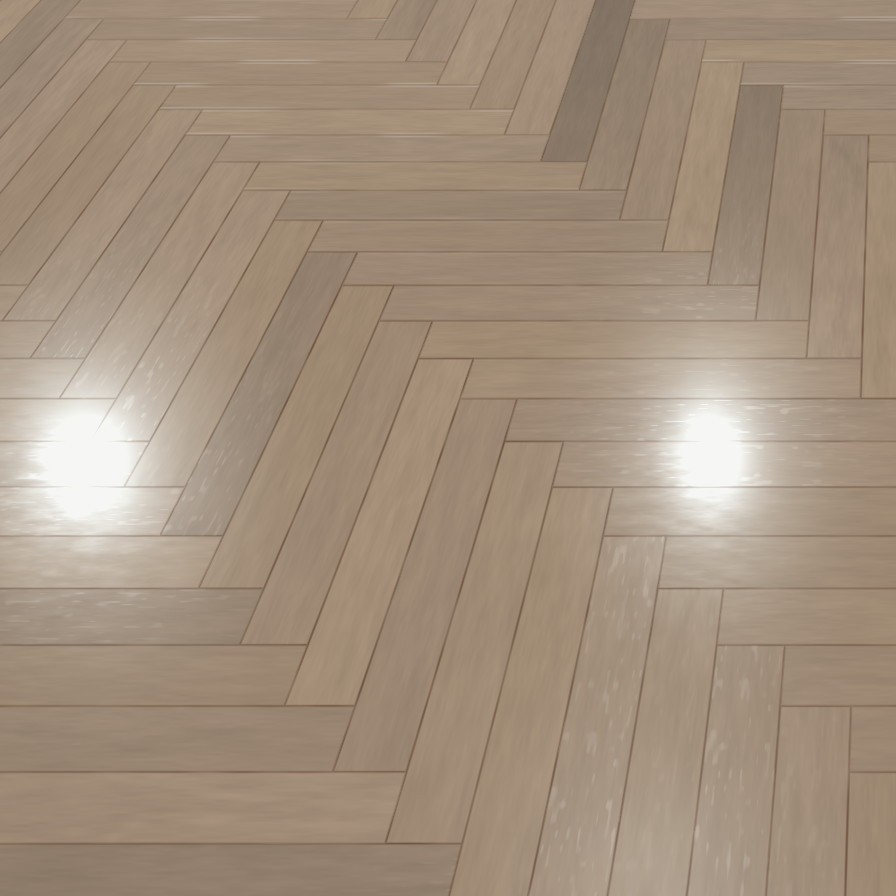
Reproduce this texture procedurally as a Shadertoy shader.

```glsl
// Glossy oak herringbone floor in perspective, with soft lamp reflections.

const float HORIZON = 1.999;                // height of the vanishing line
const float VANISH_X = 1.0052;              // where the upright seams converge
const vec2 FLOOR_SCALE = vec2(22.6, 45.12); // plank widths across and into depth
const vec2 FLOOR_SHIFT = vec2(0.70, -24.25);
const float PLANK_LENGTH = 7.0;             // in plank widths
const float SEAM_HALF = 0.010;              // in plank widths
const float SOFTNESS = 0.0016;              // least edge blur, in canvas units
const float TONE_SPREAD = 0.065;
const float GRAIN_DEPTH = 0.06;
const float STREAK_DEPTH = 0.035;
const vec3 OAK = vec3(0.618, 0.533, 0.443);
const vec3 OAK_GREY = vec3(0.610, 0.531, 0.455);
const vec3 SEAM = vec3(0.390, 0.285, 0.210);
const vec3 GLARE = vec3(0.965, 0.970, 0.955);

// Reflections: centre xy, core size zw; strength of core and of halo
const int LAMPS = 3;
const vec4 LAMP[LAMPS] = vec4[](
    vec4(0.095, 0.485, 0.060, 0.072),
    vec4(0.793, 0.490, 0.046, 0.070),
    vec4(0.735, 0.010, 0.070, 0.090));
const vec2 LAMP_POWER[LAMPS] = vec2[](vec2(0.85, 0.60), vec2(0.85, 0.54), vec2(0.06, 0.19));

float hash(vec2 p) {
    return fract(sin(dot(p, vec2(127.1, 311.7))) * 43758.5453);
}

float noise(vec2 p) {
    vec2 i = floor(p), f = fract(p);
    f = f * f * (3.0 - 2.0 * f);
    return mix(mix(hash(i), hash(i + vec2(1, 0)), f.x),
               mix(hash(i + vec2(0, 1)), hash(i + vec2(1, 1)), f.x), f.y);
}

float fbm(vec2 p) {
    float sum = 0.0, amp = 0.5;
    for (int i = 0; i < 4; i++) {
        sum += amp * noise(p);
        p = p * 2.03 + 17.3;
        amp *= 0.5;
    }
    return sum;
}

// Coverage of a thin seam, dimmed once it is narrower than its blur
float seamCover(float dist, float blur) {
    float edge = 1.0 - smoothstep(max(SEAM_HALF - blur, 0.0), SEAM_HALF + blur, dist);
    return edge * min(1.0, 3.0 * SEAM_HALF / blur);
}

// x, y: position along and across the plank; zw: plank identity
vec4 herringbone(vec2 p, out bool level) {
    vec2 cell = floor(p), f = p - cell;
    float stride = mod(cell.x + cell.y, 2.0 * PLANK_LENGTH);
    level = stride < PLANK_LENGTH;
    if (level) return vec4(stride + f.x, f.y, cell.x - stride, cell.y);
    stride -= PLANK_LENGTH;
    return vec4(stride + f.y, f.x, cell.x, cell.y - stride + 0.5);
}

void mainImage(out vec4 fragColor, in vec2 fragCoord) {
    vec2 uv = fragCoord / iResolution.xy;

    // Project the canvas onto the floor
    float depth = HORIZON - uv.y;
    float far = 1.0 - smoothstep(1.0, 1.35, depth);
    vec2 ground = FLOOR_SCALE * vec2(uv.x - VANISH_X, 1.0) / depth + FLOOR_SHIFT;
    vec2 blur = FLOOR_SCALE / vec2(depth, depth * depth) * max(0.8 / iResolution.xy, vec2(SOFTNESS));
    bool level;
    vec4 plank = herringbone(ground, level);
    vec2 q = plank.xy;
    vec2 size = level ? blur : blur.yx;
    float seed = hash(plank.zw), seed2 = hash(plank.zw + 41.7);
    vec2 offset = vec2(seed, seed2) * 60.0;

    // Wood: plank tone, stretched fibres, bowed growth rings and fine streaks
    float tone = 1.0 + (seed - 0.5) * TONE_SPREAD - 0.035 * step(0.85, seed2);
    if (!level) tone -= 0.13 * far * step(0.55, seed2) * smoothstep(0.4, 0.55, uv.x);
    vec3 color = mix(OAK, OAK_GREY, seed2) * tone;
    float detail = 1.0 - smoothstep(0.03, 0.14, size.y);
    float fibre = fbm(q * vec2(1.1, 7.0) + offset) - 0.47;
    float bow = fbm(q * vec2(0.45, 1.6) + offset);
    float rings = sin(26.0 * bow + 8.0 * q.y) * smoothstep(0.35, 0.9, seed);
    float streak = noise(q * vec2(4.0, 26.0) + offset.yx) - 0.5;
    color *= 1.0 + GRAIN_DEPTH * (fibre * 1.5 + rings * 0.2 * detail) + STREAK_DEPTH * streak * detail;
    color *= 1.0 + 0.05 * (noise(uv * 4.0) - 0.5);

    // Seams, worn unevenly along their length
    vec2 gap = min(q, vec2(PLANK_LENGTH, 1.0) - q);
    float seam = max(seamCover(gap.x, size.x), seamCover(gap.y, size.y));
    seam *= (0.55 + 0.6 * noise(ground * 2.3)) * (1.0 - 0.25 * far);
    color = mix(color, SEAM, seam * (level ? 0.55 : 0.75));

    // Varnish ripples bend the reflections and catch small glints
    float ripple = fbm(q * vec2(3.0, 9.0) + offset.yx) - 0.47;
    vec2 bent = uv + vec2(0.012, 0.022) * ripple + vec2(0.0, 0.012 * (seed - 0.5));
    float shine = 0.0, sparkle = 0.0;
    for (int i = 0; i < LAMPS; i++) {
        vec2 d = (bent - LAMP[i].xy) / LAMP[i].zw;
        float r2 = dot(d, d);
        shine += LAMP_POWER[i].x * exp(-r2);
        shine += LAMP_POWER[i].y * exp(-r2 * 0.18) * (1.0 + 0.4 * ripple);
        sparkle += exp(-r2 * 0.12);
    }
    float speck = smoothstep(0.68, 0.95, noise(q * vec2(5.0, 20.0) + offset));
    shine += speck * sparkle * (0.04 + 0.18 * smoothstep(0.4, 0.9, seed2));

    // Faint bright bevels on level seams far away
    float bevel = level ? seamCover(abs(gap.y - 0.06), size.y) : 0.0;
    shine += 0.45 * bevel * far * smoothstep(0.5, 0.8, noise(ground * vec2(0.5, 1.0)));
    shine += 0.05 * far;

    color = mix(color, GLARE, clamp(shine * (1.0 - 0.3 * seam), 0.0, 1.0));
    fragColor = vec4(color, 1.0);
}
```
